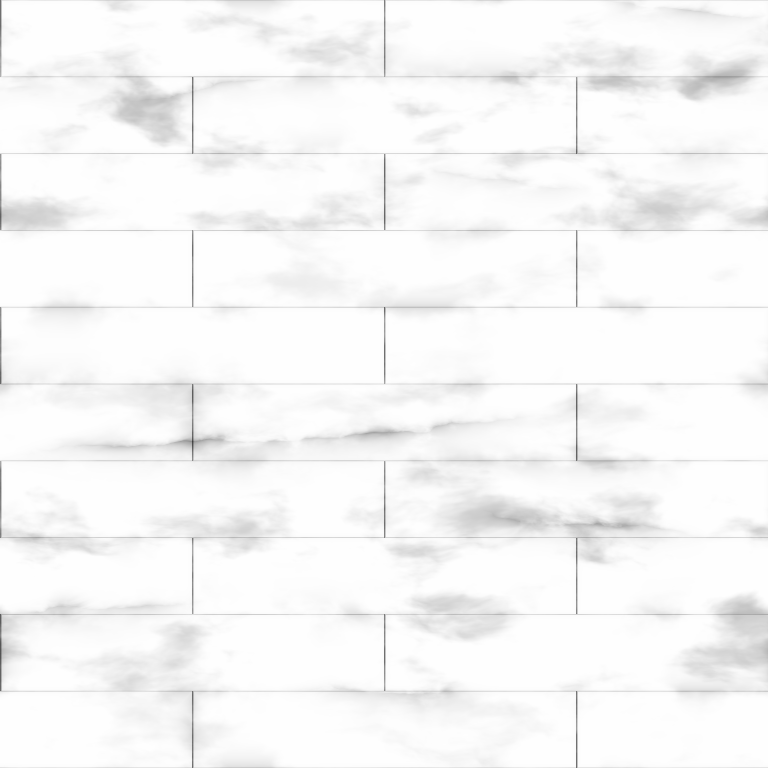
Write a WebGL 1 fragment shader that draws this texture.

```glsl
precision highp float;

// White marble tiles in running bond: ten rows of two, alternate rows shifted by half a tile.
// Periodic gradient noise gives faint wisps; a loop of warped streaks gives the smoky veins.
// Thin joints, darker on the vertical sides, carry a soft uneven stain.
uniform vec2 u_resolution;

vec2 gradient(vec2 cell) {
  float angle = 6.2832 * fract(sin(dot(cell, vec2(127.1, 311.7))) * 43758.55);
  return vec2(cos(angle), sin(angle));
}

// Gradient noise that repeats after "period" cells
float noise(vec2 p, vec2 period) {
  vec2 i = floor(p), f = fract(p);
  vec2 u = f * f * f * (f * (f * 6.0 - 15.0) + 10.0);
  vec2 a = mod(i, period), b = mod(i + 1.0, period);
  float low = mix(dot(gradient(a), f),
                  dot(gradient(vec2(b.x, a.y)), f - vec2(1.0, 0.0)), u.x);
  float high = mix(dot(gradient(vec2(a.x, b.y)), f - vec2(0.0, 1.0)),
                   dot(gradient(b), f - 1.0), u.x);
  return mix(low, high, u.y);
}

float fbm(vec2 p, vec2 period) {
  float sum = 0.0, amplitude = 0.7;
  for (int i = 0; i < 5; i++) {
    sum += amplitude * noise(p * period, period);
    period *= 2.0;
    p += 0.37;
    amplitude *= 0.52;
  }
  return sum;
}

// Smoky streaks, tighter above and hazy below, stepped across the canvas
float veins(vec2 p, float warp, float grain) {
  float shade = 0.0;
  for (int i = 0; i < 7; i++) {
    float k = float(i);
    vec2 center = fract(vec2(0.37 + 0.38 * k, 0.43 - 0.11 * k));
    vec2 d = fract(p - center + 0.5) - 0.5;
    float reach = 0.14 + 0.24 * exp(-2.0 * k);
    d.y -= 0.13 * sin(0.5 + 4.0 * k) * d.x + 0.018 * warp + 0.012 * grain;
    float haze = d.y < 0.0 ? 0.014 : 0.006;
    float profile = 0.25 * exp(-abs(d.y) / 0.003) + 0.75 * exp(-abs(d.y) / haze);
    float ends = smoothstep(reach, 0.3 * reach, abs(d.x) + 0.1 * grain);
    shade += 0.36 / (1.0 + 0.3 * k) * profile * ends;
  }
  return shade * clamp(0.65 + 1.5 * grain, 0.1, 1.0);
}

// Share of a pixel covered by a line
float line(float distance, float halfWidth, float pixel) {
  return clamp((halfWidth - distance) / pixel + 0.5, 0.0, 1.0);
}

void main() {
  vec2 p = gl_FragCoord.xy / u_resolution;
  float pixel = 1.0 / u_resolution.y;

  // Tile layout and distance to the nearest joints
  float row = floor(p.y * 10.0);
  float shift = 0.25 * (1.0 - mod(row, 2.0));
  vec2 tile = fract(vec2((p.x - shift - 0.001) * 2.0, p.y * 10.0));
  vec2 edge = min(tile, 1.0 - tile) / vec2(2.0, 10.0);
  float nearest = min(edge.x, edge.y);

  // Marble wisps, stronger in some rows
  float warp = fbm(p, vec2(5.0, 7.0));
  vec2 bent = p + vec2(0.05, 0.02) * warp;
  float cloud = fbm(bent + 0.31, vec2(5.0, 12.0));
  float grain = fbm(bent + 0.73, vec2(13.0, 28.0));
  float rowStrength = 0.5 + 0.45 * cos(1.05 * (row - 8.0));
  float shade = 0.25 * rowStrength * smoothstep(0.04, 0.6, cloud + 0.3 * grain);
  shade += veins(p, warp, grain);

  // Stain gathered along the joints
  float stain = smoothstep(0.0, 0.42, fbm(p + 0.17, vec2(6.0, 8.0)) + 0.3 * grain);
  shade += 0.12 * stain * exp(-nearest / 0.014) + 0.02 * exp(-nearest / 0.003);

  // Joints of uneven darkness
  float wear = clamp(0.85 + 0.7 * grain, 0.5, 1.0);
  float vertical = 0.72 * wear * line(edge.x, 0.0007, pixel);
  float horizontal = 0.22 * wear * line(edge.y, 0.0005, pixel);

  float marble = clamp(0.997 - shade, 0.45, 1.0);
  gl_FragColor = vec4(vec3(marble * (1.0 - max(vertical, horizontal))), 1.0);
}
```
